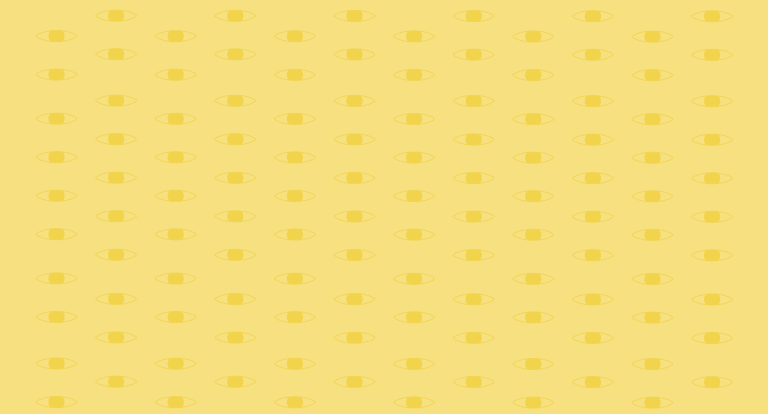
A WebGL 2 fragment shader for this pattern:

```glsl
#version 300 es
precision highp float;

uniform vec2 u_resolution;
out vec4 fragColor;

// Layout, in units where the canvas spans SPAN
const vec2 SPAN = vec2(768.0, 412.0);
const int ROWS = 10;
const float COLUMNS = 12.0;
const float FIRST_X = 56.5;
const float PITCH_X = 59.6;
const float PITCH_Y = 38.35;
const float TILT = 0.001;

// Each column type: top row, rows where a wider gap opens, extra gap sizes
const float EVEN_TOP = 35.8;
const float ODD_TOP = 15.5;
const vec3 EVEN_BREAKS = vec3(2.0, 6.0, 8.0);
const vec3 ODD_BREAKS = vec3(2.0, 7.0, 9.0);
const vec3 EVEN_GAPS = vec3(5.5, 5.6, 8.0);
const vec3 ODD_GAPS = vec3(7.8, 5.6, 5.6);

// Eye shape
const vec2 EYE_HALF = vec2(20.3, 5.5);
const float LID_POWER = 1.4;
const float IRIS_RADIUS = 8.1;
const float LINE_WIDTH = 0.85;

const vec3 GROUND = vec3(0.965, 0.88, 0.50);
const vec3 IRIS = vec3(0.95, 0.83, 0.30);
const vec3 OUTLINE = vec3(0.945, 0.83, 0.33);

// Approximate signed distance to an almond, between ellipse and lens
float almond(vec2 p) {
    vec2 q = abs(p) / EYE_HALF;
    float field = q.x * q.x + pow(q.y, LID_POWER) - 1.0;
    vec2 slope = vec2(2.0 * q.x, LID_POWER * pow(q.y, LID_POWER - 1.0)) / EYE_HALF;
    return field / max(length(slope), 0.01);
}

float coverage(float dist, float pixel) {
    return clamp(0.5 - dist / pixel, 0.0, 1.0);
}

float rowCentre(float row, bool odd) {
    float top = odd ? ODD_TOP : EVEN_TOP;
    vec3 breaks = odd ? ODD_BREAKS : EVEN_BREAKS;
    vec3 gaps = odd ? ODD_GAPS : EVEN_GAPS;
    return top + row * PITCH_Y + dot(step(breaks, vec3(row)), gaps);
}

void main() {
    vec2 uv = gl_FragCoord.xy / u_resolution;
    vec2 p = vec2(uv.x, 1.0 - uv.y) * SPAN;
    float pixel = SPAN.x / u_resolution.x;

    // Nearest column
    float column = clamp(floor((p.x - FIRST_X) / PITCH_X + 0.5), 0.0, COLUMNS - 1.0);
    bool odd = mod(column, 2.0) > 0.5;
    float centreX = FIRST_X + column * PITCH_X;

    // Nearest eye in that column
    vec2 local = vec2(p.x - centreX, 1000.0);
    for (int i = 0; i < ROWS; i++) {
        float dy = p.y - rowCentre(float(i), odd) - TILT * centreX;
        if (abs(dy) < abs(local.y)) local.y = dy;
    }

    // Iris cut by the lids, then the thin outline
    float lid = almond(local);
    float iris = max(length(local) - IRIS_RADIUS, lid);
    float outline = coverage(abs(lid) - 0.5 * LINE_WIDTH, max(pixel, LINE_WIDTH));
    outline *= min(1.0, LINE_WIDTH / pixel + 0.2);

    vec3 colour = mix(GROUND, OUTLINE, outline);
    colour = mix(colour, IRIS, coverage(iris, pixel));
    fragColor = vec4(colour, 1.0);
}
```
